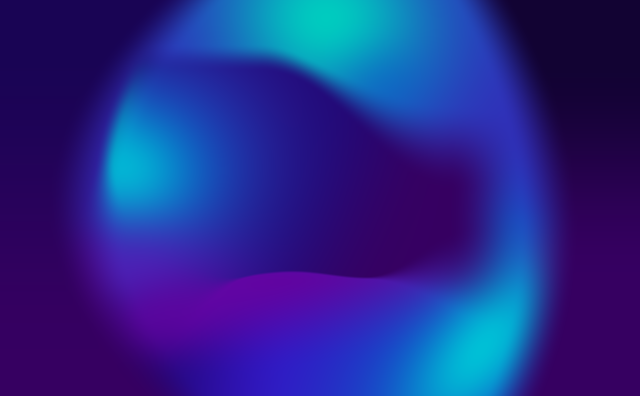
Give the GLSL for this background, as a WebGL 1 fragment shader.

```glsl
precision highp float;
// Soft neon gradient: a dark violet hollow wrapped in blue, teal and cyan glows.

uniform vec2 u_resolution;

#define ASPECT 1.62
#define NIGHT  vec3(0.07, 0.01, 0.20)
#define INDIGO vec3(0.13, 0.02, 0.44)
#define PLUM   vec3(0.21, 0.00, 0.38)
#define PURPLE vec3(0.39, 0.00, 0.62)
#define VIOLET vec3(0.34, 0.12, 0.74)
#define BLUE   vec3(0.20, 0.17, 0.72)
#define ROYAL  vec3(0.21, 0.07, 0.77)
#define AZURE  vec3(0.03, 0.38, 0.78)
#define CYAN   vec3(0.00, 0.75, 0.84)
#define TEAL   vec3(0.00, 0.80, 0.75)

// Rotated elliptical Gaussian falloff
float glow(vec2 p, vec2 center, vec2 radius, float angle) {
  vec2 d = p - center;
  float c = cos(angle), s = sin(angle);
  d = vec2(c * d.x + s * d.y, c * d.y - s * d.x) / radius;
  return exp(-dot(d, d));
}

// Soft step centred on zero
float edge(float d, float softness) {
  return smoothstep(-softness, softness, d);
}

vec3 backdrop(vec2 p) {
  vec3 left = mix(PLUM, INDIGO * 0.75, smoothstep(0.1, 0.9, p.y));
  vec3 right = mix(PLUM, NIGHT, smoothstep(0.3, 0.85, p.y));
  return mix(left, right, smoothstep(0.7, 1.3, p.x));
}

// Luminous shape surrounding the hollow
vec3 bodyColor(vec2 p) {
  vec3 floorColor = mix(INDIGO, ROYAL, smoothstep(0.3, 0.75, p.x));
  float slant = p.y - 0.12 * (p.x - 0.7);
  vec3 lower = mix(floorColor, PURPLE, smoothstep(0.06, 0.30, slant));
  vec3 col = mix(lower, BLUE, smoothstep(0.28, 0.46, p.y));

  // Teal crown
  col = mix(col, AZURE, 0.45 * glow(p, vec2(0.84, 0.96), vec2(0.42, 0.24), 0.0));
  col = mix(col, TEAL, glow(p, vec2(0.83, 0.95), vec2(0.25, 0.22), -0.25));
  col = mix(col, AZURE, 0.5 * glow(p, vec2(0.98, 0.78), vec2(0.13, 0.11), 0.0));

  // Cyan flare at the lower right
  col = mix(col, AZURE, 0.85 * glow(p, vec2(1.16, 0.08), vec2(0.38, 0.23), 0.5));
  col = mix(col, AZURE, 0.6 * glow(p, vec2(1.27, 0.36), vec2(0.09, 0.20), 0.0));
  return mix(col, CYAN, glow(p, vec2(1.22, 0.12), vec2(0.25, 0.12), 0.9));
}

float bodyMask(vec2 p) {
  float leftSide = 0.21 + pow(abs(p.y - 0.48), 2.0);
  float rightSide = 1.39 - 0.5 * pow(abs(p.y - 0.42), 2.0);
  return edge(p.x - leftSide, 0.09) * edge(rightSide - p.x, 0.075);
}

// Dark interior, lit from its left side
vec3 hollowColor(vec2 p) {
  float across = p.x - 0.5 * (p.y - 0.5);
  vec3 col = mix(INDIGO, PLUM, smoothstep(0.7, 1.08, across));
  col = mix(col, BLUE, 0.8 * glow(p, vec2(0.38, 0.62), vec2(0.34, 0.32), 0.0));
  col = mix(col, AZURE, 0.9 * glow(p, vec2(0.36, 0.57), vec2(0.25, 0.23), 0.0));
  col = mix(col, CYAN, 0.9 * glow(p, vec2(0.31, 0.57), vec2(0.16, 0.14), -0.5));
  return mix(col, CYAN, 0.4 * glow(p, vec2(0.29, 0.71), vec2(0.05, 0.12), -0.2));
}

float hollowMask(vec2 p) {
  // Arched top that slopes down to the right
  float top = mix(0.855, 0.63, smoothstep(0.66, 1.14, p.x));
  float topSoft = 0.035 + 0.075 * smoothstep(0.75, 1.15, p.x);

  // Wavy lower lip, crisp only near the middle
  float lip = 0.306 + 0.008 * cos(16.5 * (p.x - 0.74));
  lip -= 1.5 * pow(max(0.66 - p.x, 0.0), 2.0);
  float lipSoft = 0.004 + 0.2 * (1.0 - smoothstep(0.3, 0.62, p.x))
                + 0.13 * smoothstep(0.93, 1.25, p.x);

  // Curved left rim
  float rim = 0.262 + 0.85 * pow(max(p.y - 0.52, 0.0), 2.0);
  float rimSoft = mix(0.07, 0.025, smoothstep(0.4, 0.6, p.y));

  return edge(top - p.y, topSoft) * edge(p.y - lip, lipSoft)
       * edge(p.x - rim, rimSoft) * edge(1.235 - p.x, 0.10);
}

void main() {
  vec2 p = gl_FragCoord.xy / u_resolution * vec2(ASPECT, 1.0);
  vec3 shape = mix(bodyColor(p), hollowColor(p), hollowMask(p));

  // Violet haze below the left glow
  shape = mix(shape, VIOLET, 0.75 * glow(p, vec2(0.33, 0.32), vec2(0.24, 0.13), 0.0));
  shape = mix(shape, PURPLE, 0.6 * glow(p, vec2(0.40, 0.21), vec2(0.20, 0.09), 0.35));

  gl_FragColor = vec4(mix(backdrop(p), shape, bodyMask(p)), 1.0);
}
```
